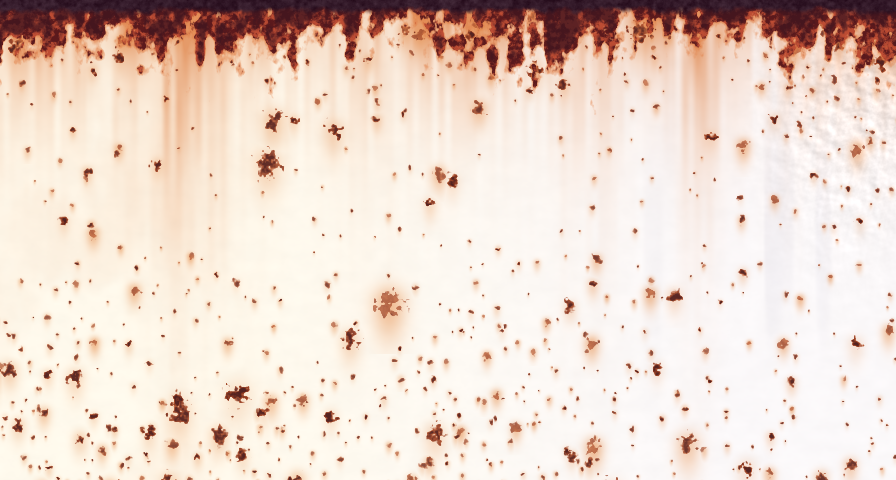
Write a WebGL 1 fragment shader that draws this texture.

```glsl
precision highp float;
// Weathered white paint with a corroded top edge, rust runs and scattered rust specks.
uniform vec2 u_resolution;

float hash(vec2 p) {
  vec3 q = fract(vec3(p.xyx) * 0.1031);
  q += dot(q, q.yzx + 33.33);
  return fract((q.x + q.y) * q.z);
}

float noise(vec2 p) {
  vec2 i = floor(p), f = fract(p);
  f = f * f * (3.0 - 2.0 * f);
  return mix(mix(hash(i), hash(i + vec2(1, 0)), f.x),
             mix(hash(i + vec2(0, 1)), hash(i + vec2(1, 1)), f.x), f.y);
}

float fbm(vec2 p) {
  float sum = 0.0, amp = 0.5;
  for (int i = 0; i < 4; i++) {
    sum += amp * noise(p);
    p = mat2(1.6, 1.2, -1.2, 1.6) * p + 17.3;
    amp *= 0.5;
  }
  return sum / 0.9375;
}

float bump(float x, float centre, float width) {
  float t = (x - centre) / width;
  return exp(-t * t);
}

// Chance of a speck at a place; x runs 0 to 1, depth is measured from the top.
float speckChance(float x, float depth) {
  float low = smoothstep(0.4, 0.95, depth) * mix(0.32, 0.16, smoothstep(0.2, 0.9, x));
  float high = 0.5 * exp(-depth * 9.0);
  float corner = 0.4 * bump(x, 0.96, 0.08) * bump(depth, 0.2, 0.15);
  float lowerLeft = 0.2 * bump(x, 0.28, 0.07) * bump(depth, 0.94, 0.1);
  float middle = 0.12 * bump(x, 0.6, 0.1) * bump(depth, 0.78, 0.18);
  return 0.07 + low + high + corner + lowerLeft + middle;
}

// One grid of irregular specks: x = body, y = stain running down, z = dark heart.
vec3 specks(vec2 p, float scale, float seed, float aspect) {
  vec3 result = vec3(0.0);
  vec2 home = floor(p * scale);
  vec2 warp = vec2(noise(p * 95.0 + seed), noise(p * 95.0 + seed + 40.0)) - 0.5;
  warp += 0.6 * (vec2(noise(p * 210.0), noise(p * 210.0 + 70.0)) - 0.5);
  float pixel = 1.0 / u_resolution.y;
  for (int j = -1; j <= 1; j++) {
    for (int i = -1; i <= 1; i++) {
      vec2 cell = home + vec2(i, j);
      vec2 id = cell + seed;
      vec2 centre = (cell + vec2(hash(id + 3.1), hash(id + 8.7))) / scale;
      float present = step(hash(id + 15.3), speckChance(centre.x / aspect, centre.y));
      float size = mix(0.07, 0.21, pow(hash(id + 21.9), 2.0)) / scale;
      float tone = hash(id + 31.4);
      vec2 q = p - centre;
      vec2 shape = (q + warp * size * 1.5) * vec2(1.0, mix(0.7, 1.3, hash(id + 44.2)));
      float d = length(shape) / size;
      float soft = 0.2 + pixel / size;
      float body = 1.0 - smoothstep(1.0 - 0.5 * soft, 1.0 + 0.5 * soft, d);
      float heart = (1.0 - smoothstep(0.3, 0.95, d)) * smoothstep(0.15, 0.5, tone);
      q.y *= q.y > 0.0 ? 0.45 : 1.0;
      float stain = exp(-0.4 * dot(q, q) / (size * size)) * mix(0.75, 0.25, tone);
      result = max(result, present * vec3(body * mix(0.65, 1.0, tone), stain, heart));
    }
  }
  return result;
}

void main() {
  vec2 uv = gl_FragCoord.xy / u_resolution;
  float aspect = u_resolution.x / u_resolution.y;
  float x = uv.x, depth = 1.0 - uv.y;
  vec2 p = vec2(x * aspect, depth);

  // Paint: cream at left, cool white at right, with brushed grain.
  vec3 cream = mix(vec3(1.0, 0.98, 0.93), vec3(0.985, 0.975, 0.98), smoothstep(0.2, 0.85, x));
  vec3 color = cream + 0.025 * (fbm(p * vec2(30.0, 45.0)) - 0.5);
  float greyRun = smoothstep(0.45, 0.8, noise(vec2(p.x * 28.0, depth * 2.0)));
  color -= vec3(0.035, 0.035, 0.025) * greyRun * bump(x, 0.84, 0.13) * bump(depth, 0.5, 0.3);

  // Flaking relief at the upper right.
  float relief = fbm(p * 42.0) - fbm(p * 42.0 + vec2(0.25, -0.25));
  color += 0.35 * relief * smoothstep(0.8, 0.97, x) * bump(depth, 0.2, 0.25);

  // Orange wash running down from the corroded edge.
  float longRuns = bump(x, 0.2, 0.045) + 0.6 * bump(x, 0.4, 0.05)
                 + 0.6 * bump(x, 0.66, 0.04) + bump(x, 0.78, 0.025);
  float fall = 0.07 + 0.07 * noise(vec2(p.x * 9.0, 2.0)) + 0.13 * longRuns;
  float streak = 0.3 + 0.7 * noise(vec2(p.x * 22.0, depth * 1.5));
  streak *= 0.35 + 1.1 * noise(vec2(p.x * 75.0, depth * 4.0));
  float wash = 1.15 * streak * exp(-depth / fall);
  wash += 0.07 * longRuns * exp(-depth * 1.8) * fbm(p * vec2(25.0, 5.0));
  wash += 0.06 * bump(x, 0.1, 0.2) * smoothstep(0.55, 0.75, fbm(p * vec2(9.0, 4.0)));
  color = mix(color, vec3(0.88, 0.54, 0.32), clamp(wash, 0.0, 0.85));

  // Specks in three sizes.
  vec3 rust = specks(p, 9.5, 5.0, aspect);
  rust = max(rust, specks(p, 19.0, 61.0, aspect));
  rust = max(rust, specks(p, 38.0, 127.0, aspect) * vec3(0.85, 0.8, 0.7));
  float grain = fbm(p * 110.0);
  color = mix(color, vec3(0.9, 0.56, 0.3), 0.8 * rust.y);
  color = mix(color, mix(vec3(0.5, 0.17, 0.1), vec3(0.78, 0.38, 0.2), grain), rust.x);
  color = mix(color, vec3(0.25, 0.1, 0.12), 0.8 * rust.z * rust.x);

  // Corroded edge: ragged patches drawn out into drips.
  float reach = 0.05 + 0.05 * noise(vec2(p.x * 6.0, 9.0)) + 0.03 * bump(x, 0.19, 0.03)
              + 0.035 * bump(x, 0.56, 0.06) + 0.03 * bump(x, 0.67, 0.02);
  float drips = noise(vec2(p.x * 62.0, depth * 9.0));
  float patches = mix(fbm(p * vec2(48.0, 34.0)), drips, 0.32);
  float cover = patches - 0.2 - 0.3 * depth / reach;
  color = mix(color, vec3(0.88, 0.5, 0.28), 0.75 * smoothstep(-0.12, 0.03, cover));
  vec3 crust = mix(vec3(0.36, 0.1, 0.11), vec3(0.74, 0.3, 0.2), smoothstep(0.35, 0.7, grain));
  crust = mix(crust, vec3(0.24, 0.08, 0.12), smoothstep(0.08, 0.26, cover) * 0.75);
  color = mix(color, crust, smoothstep(-0.01, 0.05, cover));

  // Dark strip along the very top.
  float lip = 0.021 + 0.022 * (fbm(p * vec2(40.0, 30.0)) - 0.5);
  vec3 strip = vec3(0.2, 0.1, 0.16) + 0.16 * (grain - 0.5);
  color = mix(color, strip, 1.0 - smoothstep(lip - 0.006, lip + 0.008, depth));

  gl_FragColor = vec4(clamp(color, 0.0, 1.0), 1.0);
}
```
